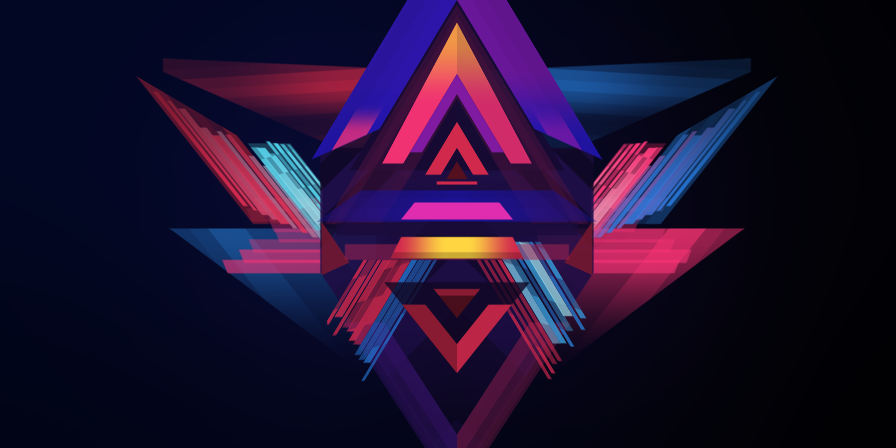
Give the GLSL for this background, as a WebGL 1 fragment shader.

```glsl
precision highp float;
uniform vec2 u_resolution;

#define AXIS 0.02
#define RUN 0.6
#define EDGE (1.0 / u_resolution.y)
#define NAVY vec3(0.006, 0.026, 0.135)
#define BODY vec3(0.1, 0.045, 0.23)
#define RED vec3(0.82, 0.16, 0.3)
#define PINK vec3(0.98, 0.2, 0.46)
#define VIOLET vec3(0.5, 0.1, 0.64)
#define BLUE vec3(0.16, 0.1, 0.82)
#define SKY vec3(0.14, 0.44, 0.8)
#define ICE vec3(0.3, 0.8, 0.9)
#define GOLD vec3(1.0, 0.84, 0.26)

vec3 col;
vec2 p;       // x: distance from the axis, y: height
float right;  // 1 on the right half

float hash(float n) { return fract(sin(n * 12.9898) * 43758.5); }

float above(float v, float limit) { return smoothstep(-EDGE, EDGE, v - limit); }

float band(float v, float lo, float hi) { return above(v, lo) * above(hi, v); }

void paint(vec3 tint, float mask) { col = mix(col, tint, mask); }

// Random brightness per stripe, with smoothed borders
float streak(float v, float count, float seed) {
  float s = v * count, i = floor(s);
  float blend = smoothstep(0.0, min(2.0 * EDGE * count, 1.0), s - i);
  return mix(hash(i - 1.0 + seed), hash(i + seed), blend);
}

void wing() {
  vec3 outer = mix(RED, SKY, right), inner = mix(ICE, PINK, right);
  float u = p.x - 0.79 * p.y, outside = above(p.x, 0.3);

  // Upper blade
  float blade = above(0.84 + 0.045 * p.x, p.y) * above(p.y, 0.553 + 0.437 * p.x) * above(0.656, p.x);
  float lit = (0.45 + 0.5 * streak(p.y + 0.06 * p.x, 42.0, 3.0))
    * mix(0.3, 1.0, smoothstep(0.72, 0.8, p.y)) * mix(1.0, 0.5, smoothstep(0.25, 0.55, p.x));
  paint(outer * 0.85, blade * lit);

  // Lower blade fading downwards
  float low = band(p.y, 0.75 * p.x + 0.009, 0.49) * above(p.x, 0.18);
  float fade = smoothstep(0.1, 0.48, p.y);
  paint(mix(SKY * 0.75, PINK * 0.9, right), low * fade * fade * (0.5 + 0.5 * streak(u, 24.0, 8.0)));

  // Stepped slabs
  for (int i = 0; i < 7; i++) {
    float n = float(i), y = 0.55 - 0.023 * n;
    float reach = 0.4 + 0.13 * hash(n + 31.0 + right) + 0.4 * (p.y - y);
    float slab = band(p.y, y - 0.022, y + 0.008) * band(p.x, 0.3, reach);
    paint(mix(PINK, outer, 0.6 * step(n, 1.0)), slab * (0.25 + 0.4 * hash(n + 5.0)));
  }

  // Outer diagonal bars
  float arm = band(u, -0.06, 0.06) * band(p.y, 0.5, 0.764 + 1.1 * u) * outside;
  paint(outer * 0.65, arm * (0.4 + 0.5 * streak(u, 45.0, 2.0)));
  for (int i = 0; i < 9; i++) {
    float n = float(i), t = n / 8.0, d = abs(u - mix(0.045, -0.07, t));
    float top = mix(0.81, 0.67, t) - 0.05 * hash(n + 7.0);
    float bar = above(0.003 + 0.01 * hash(n + 1.0), d) * band(p.y, mix(0.54, 0.46, t), top);
    vec3 tint = mix(outer, inner, 0.6 * t * hash(n + 13.0));
    paint(tint * (0.65 + 0.45 * smoothstep(0.8, 0.55, p.y)), bar * outside * 0.85);
  }

  // Bright inner bars
  paint(inner * 0.6, band(u, -0.165, -0.07) * band(p.y, 0.485, 0.68) * outside * 0.45);
  for (int i = 0; i < 7; i++) {
    float n = float(i), d = abs(u + 0.078 + 0.0135 * n);
    float bar = above(0.003 + 0.007 * hash(n + 20.0), d)
      * band(p.y, 0.485, 0.695 - 0.05 * hash(n + 3.0)) * outside;
    vec3 tint = mix(inner, vec3(0.9), 0.6 * hash(n + 9.0) * smoothstep(0.7, 0.5, p.y));
    paint(tint, bar * (0.5 + 0.5 * streak(p.y + 0.3 * p.x, 22.0, n)));
  }
}

// Striped legs and downward V shapes
void lowerCore() {
  float c = p.y + p.x / RUN, v = p.y - p.x / 0.65, w = p.y - 1.25 * p.x;
  paint(mix(BLUE * 0.6, RED * 0.7, 0.25 + 0.5 * right),
    band(v, -0.11, 0.03) * above(0.28, p.y) * (0.4 + 0.5 * streak(v, 30.0, 4.0)));
  for (int i = 0; i < 11; i++) {
    float n = float(i), h = hash(n + 40.0 + 17.0 * right), far = step(4.0, n);
    float leg = above(0.006 + 0.012 * h, abs(c - 0.5 - 0.026 * n)) * above(0.29, p.x)
      * band(p.y, 0.15 + 0.012 * n + 0.05 * h, 0.42 + 0.04 * right * far);
    vec3 cold = mix(SKY, mix(ICE, vec3(0.9), 0.5 * step(0.6, h)), h * right);
    paint(mix(RED, cold, abs(1.0 - right - far)), leg * (0.4 + 0.5 * streak(p.y + 0.3 * p.x, 18.0, n)));
  }
  paint(BODY * 0.6, above(w, 0.167) * above(0.37, p.y) * 0.8);
  paint(RED * (0.65 + 0.25 * right), band(w, 0.167, 0.232) * above(0.32, p.y));
  paint(RED * (0.35 + 0.3 * above(p.y, 0.34)), above(w, 0.29) * above(0.355, p.y));
}

// Nested upward chevrons
void upperCore() {
  float c = p.y + p.x / RUN, cut = 0.79 - 0.45 * p.x;
  paint(BODY * 0.85, above(1.02, c) * above(p.y, 0.62) * 0.95);
  vec3 tint = mix(BLUE, VIOLET * 1.1, smoothstep(0.68, 0.85, p.y) * (0.15 + 0.7 * right));
  paint(tint * (0.75 + 0.3 * streak(c, 18.0, 6.0)), band(c, 1.0, 1.185) * above(p.y, cut));
  paint(mix(PINK, VIOLET, right),
    band(c, 1.035, 1.13) * above(p.y, cut) * 0.75 * smoothstep(0.77, 0.7, p.y));
  paint(mix(RED, BLUE, 0.25) * 0.6,
    band(c, 0.78, 0.99) * above(p.y, 0.5) * (0.25 + 0.5 * streak(c, 28.0, 2.0)));
  vec3 flame = mix(PINK, vec3(0.98, 0.62, 0.28), smoothstep(0.76, 0.92, p.y));
  paint(flame, band(c, 0.835, 0.95 - 0.22 * p.x) * above(p.y, 0.635) * (0.95 - 0.15 * right));
  paint(VIOLET * 1.1, band(c, 0.79, 0.835) * above(p.y, 0.66) * 0.85);
  paint(RED, band(c, 0.67, 0.728) * above(p.y, 0.61));
  paint(RED * 0.4, above(0.64, c) * above(p.y, 0.6));
  paint(RED, band(p.y, 0.588, 0.595) * above(0.045, p.x));
}

// Horizontal bars across the middle
void crossBars() {
  float blue = band(p.y, 0.505, 0.575) * above(1.02 - 1.4 * p.y, p.x);
  paint(BLUE * (0.65 + 0.35 * streak(p.y, 45.0, 1.0)), blue * (1.0 - 2.0 * p.x));
  paint(mix(PINK, VIOLET * 1.5, 0.45), band(p.y, 0.51, 0.548) * above(0.533 - 0.8 * p.y, p.x));
  paint(BODY, band(p.y, 0.475, 0.503) * above(0.27, p.x) * 0.8);
  paint(PINK * 0.7, band(p.y, 0.42, 0.455) * above(0.25, p.x) * 0.5);
  vec3 gold = mix(GOLD, RED, smoothstep(0.02, 0.14, p.x));
  paint(gold * (0.8 + 0.2 * above(p.y, 0.437)), band(p.y, 0.423, 0.471) * above(0.36 - 0.5 * p.y, p.x));
}

void main() {
  vec2 uv = gl_FragCoord.xy / u_resolution;
  p = (gl_FragCoord.xy - vec2(0.5 * u_resolution.x, 0.0)) / u_resolution.y;
  p.x -= AXIS;
  right = step(0.0, p.x);
  p.x = abs(p.x);

  // Backdrop and halo
  col = mix(NAVY, vec3(0.004, 0.005, 0.02), smoothstep(0.3, 0.95, uv.x));
  col *= 0.65 + 0.35 * smoothstep(0.0, 0.7, uv.y);
  vec2 halo = p - vec2(0.2, 0.5);
  col += vec3(0.03, 0.015, 0.07) * exp(-5.0 * dot(halo, halo));
  wing();

  // Dark central body with side facets
  float body = above(min(0.305, 0.05 + 0.65 * p.y), p.x) * above(0.67, p.y);
  paint(BODY * (0.6 + 0.7 * streak(p.y + p.x, 16.0, 5.0)), body * mix(0.4, 0.9, smoothstep(0.0, 0.35, p.y)));
  float dy = p.y - 0.414;
  paint(RED * 0.6, 0.8 * band(p.x, 0.24 + max(0.68 * dy, -2.2 * dy), 0.302));

  lowerCore();
  upperCore();
  crossBars();
  gl_FragColor = vec4(col, 1.0);
}
```
